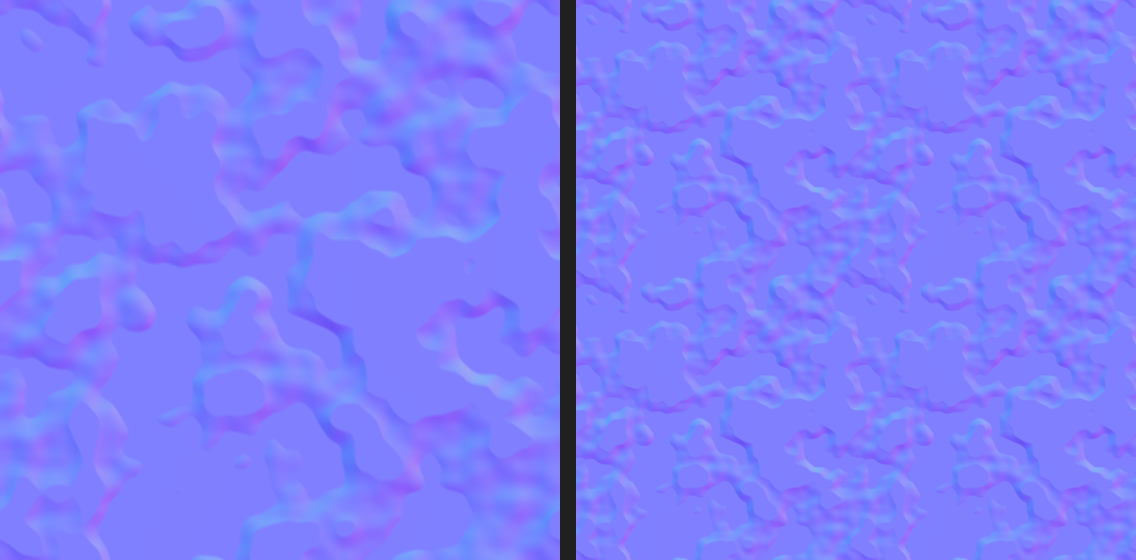
Left, the tile; right, the same tile 2 across and 2 down.
Write a three.js fragment shader that draws this texture map.

```glsl
// Tiling normal map of smooth plateaus and basins joined by soft, winding slopes.
// Wrapped gradient noise is cut off above and below to leave flat ground,
// then the slope of that height is turned into a tangent space normal.
varying vec2 vUv;

const float TAU = 6.2831853;

// Unit gradient at a lattice point, repeating after "period" cells
vec2 latticeGradient(vec2 cell, float period) {
  cell = mod(cell, period);
  float angle = TAU * fract(sin(dot(cell, vec2(127.1, 311.7)) + period * 7.3) * 43758.545);
  return vec2(cos(angle), sin(angle));
}

// Gradient noise that wraps over the unit square
float wrappedNoise(vec2 uv, float period) {
  vec2 p = uv * period;
  vec2 cell = floor(p);
  vec2 f = p - cell;
  vec2 blend = f * f * f * (f * (f * 6.0 - 15.0) + 10.0);
  vec2 right = vec2(1.0, 0.0);
  vec2 up = vec2(0.0, 1.0);
  float a = dot(latticeGradient(cell, period), f);
  float b = dot(latticeGradient(cell + right, period), f - right);
  float c = dot(latticeGradient(cell + up, period), f - up);
  float d = dot(latticeGradient(cell + 1.0, period), f - 1.0);
  return mix(mix(a, b, blend.x), mix(c, d, blend.x), blend.y);
}

// Height with flat tops and floors; broad noise makes some regions cloudier
float terrainHeight(vec2 uv) {
  float relief = wrappedNoise(uv, 5.0)
               + 0.6 * wrappedNoise(uv, 11.0)
               + 0.25 * wrappedNoise(uv, 21.0);
  float limit = 0.17 + 0.14 * wrappedNoise(uv, 2.0);
  return clamp(relief, -limit, limit);
}

void main() {
  // Central differences; the step also softens the plateau rims
  vec2 dx = vec2(0.003, 0.0);
  vec2 dy = dx.yx;
  vec2 slope = vec2(terrainHeight(vUv + dx) - terrainHeight(vUv - dx),
                    terrainHeight(vUv + dy) - terrainHeight(vUv - dy)) / 0.006;

  // Pack the normal into colour
  vec3 normal = normalize(vec3(-slope * vec2(0.016, 0.019), 1.0));
  gl_FragColor = vec4(normal * 0.5 + 0.5, 1.0);
}
```
